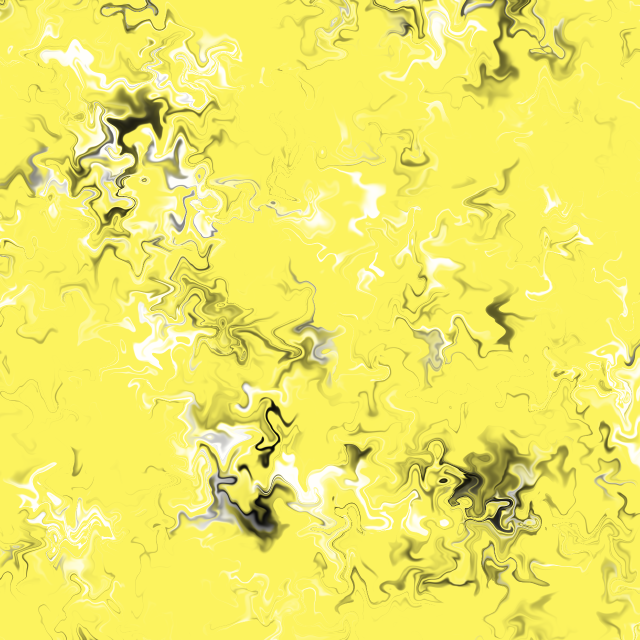
Write a WebGL 2 fragment shader that draws this texture.

```glsl
#version 300 es
precision highp float;

uniform vec2 u_resolution;
out vec4 fragColor;

const vec3 YELLOW = vec3(0.988, 0.953, 0.370);
const vec3 WHITE = vec3(1.0, 0.998, 0.985);
const vec3 BLACK = vec3(0.015, 0.015, 0.02);

float hash(vec2 cell) {
    return fract(sin(dot(cell, vec2(127.1, 311.7))) * 43758.5453);
}

float noise(vec2 p) {
    vec2 cell = floor(p);
    vec2 f = p - cell;
    vec2 w = f * f * f * (f * (f * 6.0 - 15.0) + 10.0);
    float low = mix(hash(cell), hash(cell + vec2(1.0, 0.0)), w.x);
    float high = mix(hash(cell + vec2(0.0, 1.0)), hash(cell + 1.0), w.x);
    return mix(low, high, w.y);
}

vec2 rotate(vec2 p, float angle) {
    float c = cos(angle), s = sin(angle);
    return vec2(c * p.x - s * p.y, s * p.x + c * p.y);
}

// Divergence-free flow around the hills of the noise
vec2 curl(vec2 p) {
    const float STEP = 0.04;
    float here = noise(p);
    float dx = noise(p + vec2(STEP, 0.0)) - here;
    float dy = noise(p + vec2(0.0, STEP)) - here;
    return vec2(dy, -dx) / STEP;
}

// Stir from small eddies to large ones, drawing blots into threads
vec2 stir(vec2 p, float strength) {
    float frequency = 30.0;
    for (int i = 0; i < 7; i++) {
        float turn = float(i) * 1.3;
        vec2 flow = curl(rotate(p, turn) * frequency + float(i) * 17.3);
        p += rotate(flow, -turn) * strength / frequency;
        frequency *= 0.78;
    }
    return p;
}

// Patches of the canvas where paint gathers
float cluster(vec2 p, float seed) {
    float shared_patch = noise(rotate(p, 0.5) * 5.5 + 31.0);
    float own_patch = noise(rotate(p, 1.1) * 11.0 + seed);
    return 0.5 * (shared_patch + own_patch) - 0.5;
}

float paint(vec2 p, vec2 stirred, float seed, float low, float high) {
    float blots = noise(rotate(stirred, 0.7) * 24.0 + seed);
    float streaks = noise(rotate(stirred, 1.9) * 45.0 + seed * 1.7);
    float level = mix(blots, streaks, 0.35) + 0.6 * cluster(p, seed);
    return smoothstep(low, high, level);
}

vec3 marbled(vec2 p) {
    vec2 stirred = stir(p, 0.55);
    float light = paint(p, stirred, 11.0, 0.655, 0.95);
    float dark = paint(p, stirred, 57.0, 0.63, 1.18);
    vec3 color = mix(YELLOW, WHITE, light);
    return mix(color, BLACK, dark);
}

void main() {
    float unit = min(u_resolution.x, u_resolution.y);
    vec3 color = vec3(0.0);

    // Four samples per pixel keep the thin threads smooth
    for (int i = 0; i < 4; i++) {
        vec2 offset = vec2(i % 2, i / 2) * 0.5 - 0.25;
        color += marbled((gl_FragCoord.xy + offset) / unit);
    }
    fragColor = vec4(color * 0.25, 1.0);
}
```
